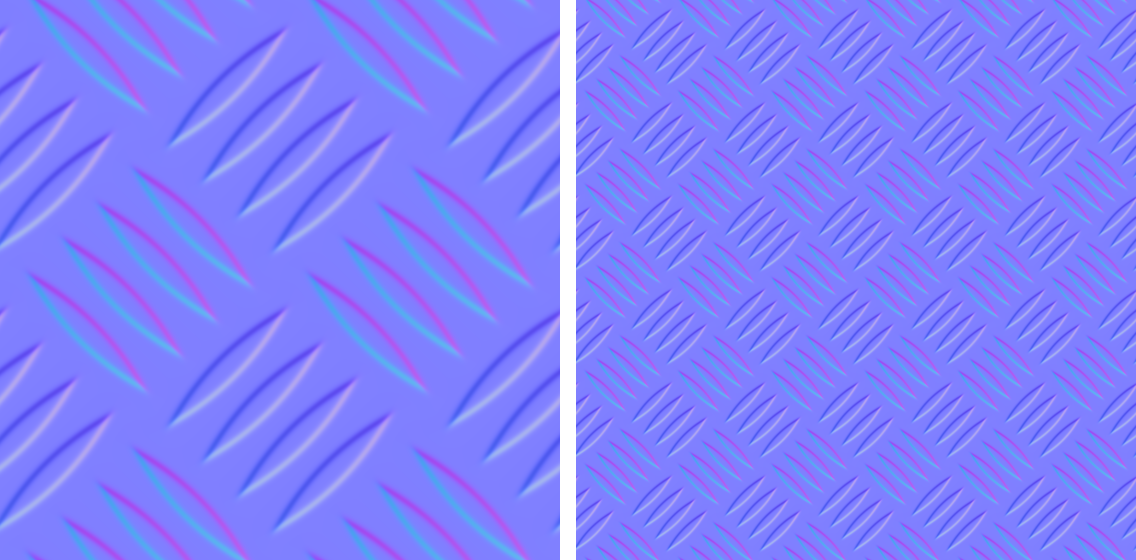
Left, the tile; right, the same tile 3 across and 3 down.
This texture map is drawn by a WebGL 2 fragment shader. Its source:

```glsl
#version 300 es
precision highp float;
// Tangent-space normal map of diamond tread plate: groups of four raised,
// pointed ribs that alternate between the two diagonals. Each rib is the
// overlap of two soft-edged discs, whose slope is found analytically.

uniform vec2 u_resolution;
out vec4 fragColor;

const float REPEATS = 2.0;          // tiles across and down
const int RIBS = 4;                 // ribs in one group
const float RIB_SPACING = 0.17678;  // one eighth of the tile diagonal
const float HALF_LENGTH = 0.284;
const float HALF_WIDTH = 0.040;
const float BEVEL = 0.0118;         // softness of the rib edge
const float STEEPNESS = 0.56;       // steepest slope of the bevel

// Soft disc: xy = outward slope, z = coverage.
vec3 softDisc(vec2 p, vec2 center, float radius, float softness) {
    vec2 v = p - center;
    float dist = length(v);
    float edge = tanh(clamp((dist - radius) / softness, -8.0, 8.0));
    vec2 outward = v / max(dist, 1e-4);
    return vec3(outward * (1.0 - edge * edge), 0.5 - 0.5 * edge);
}

// Slope of one rib lying along x; product rule over its two discs.
vec2 ribSlope(vec2 p, float halfLength, float halfWidth, float softness) {
    float radius = (halfLength * halfLength + halfWidth * halfWidth) / (2.0 * halfWidth);
    vec2 center = vec2(0.0, radius - halfWidth);
    vec3 upper = softDisc(p, -center, radius, softness);
    vec3 lower = softDisc(p, center, radius, softness);
    return upper.xy * lower.z + lower.xy * upper.z;
}

// Slope of a row of parallel ribs that run along the unit vector axis.
vec2 groupSlope(vec2 p, vec2 center, vec2 axis, float softness) {
    vec2 q = fract(p - center + 0.5) - 0.5;
    vec2 side = vec2(-axis.y, axis.x);
    vec2 local = vec2(dot(q, axis), dot(q, side));
    vec2 slope = vec2(0.0);
    for (int i = 0; i < RIBS; i++) {
        float offset = (float(i) - 0.5 * float(RIBS - 1)) * RIB_SPACING;
        slope += ribSlope(local - vec2(0.0, offset), HALF_LENGTH, HALF_WIDTH, softness);
    }
    return axis * slope.x + side * slope.y;
}

// Packs an outward slope as a normal colour with the green axis pointing down.
vec3 encodeNormal(vec2 slope, float steepness) {
    vec3 normal = normalize(vec3(slope.x * steepness, -slope.y * steepness, 1.0));
    return 0.5 + 0.5 * normal;
}

void main() {
    vec2 p = gl_FragCoord.xy / u_resolution * REPEATS;
    float pixel = REPEATS / min(u_resolution.x, u_resolution.y);
    float softness = max(BEVEL, pixel);

    // Falling and rising groups, half a tile apart
    vec2 rising = normalize(vec2(1.0, 1.0));
    vec2 falling = vec2(rising.x, -rising.y);
    vec2 slope = groupSlope(p, vec2(0.5, 0.0), falling, softness)
               + groupSlope(p, vec2(0.0, 0.5), rising, softness);

    fragColor = vec4(encodeNormal(slope, STEEPNESS), 1.0);
}
```
